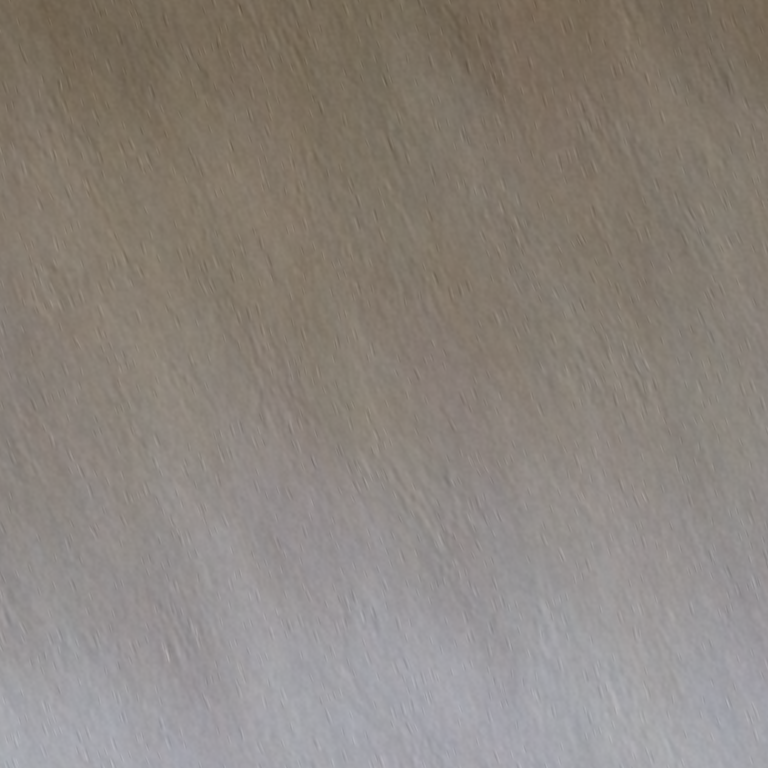
Write a Shadertoy shader that draws this texture.

```glsl
const vec2 STREAK_DIR = vec2(0.39, -0.921);

float hash(vec2 cell) {
    return fract(sin(dot(cell, vec2(127.1, 311.7))) * 43758.5453);
}

// Smooth value noise, centred on zero
float noise(vec2 p) {
    vec2 cell = floor(p);
    vec2 f = fract(p);
    f = f * f * (3.0 - 2.0 * f);
    float low = mix(hash(cell), hash(cell + vec2(1.0, 0.0)), f.x);
    float high = mix(hash(cell + vec2(0.0, 1.0)), hash(cell + vec2(1.0, 1.0)), f.x);
    return 2.0 * mix(low, high, f.y) - 1.0;
}

float fbm(vec2 p, int octaves) {
    float sum = 0.0;
    float weight = 0.6;
    for (int i = 0; i < octaves; i++) {
        sum += weight * noise(p);
        p = mat2(1.94, 0.25, -0.25, 1.94) * p + 17.3;
        weight *= 0.5;
    }
    return sum;
}

// x runs across the streaks, y along them
vec2 streakSpace(vec2 p, vec2 dir) {
    return vec2(dot(p, vec2(-dir.y, dir.x)), dot(p, dir));
}

// Brown at depth 0 to cool grey at depth 1
vec3 stoneRamp(float depth) {
    vec3 brown = vec3(0.452, 0.404, 0.338);
    vec3 taupe = vec3(0.510, 0.470, 0.420);
    vec3 stone = vec3(0.542, 0.512, 0.482);
    vec3 silver = vec3(0.582, 0.563, 0.563);
    vec3 coolGrey = vec3(0.642, 0.645, 0.670);
    vec3 color = mix(brown, taupe, smoothstep(-0.06, 0.28, depth));
    color = mix(color, stone, smoothstep(0.26, 0.55, depth));
    color = mix(color, silver, smoothstep(0.50, 0.76, depth));
    return mix(color, coolGrey, smoothstep(0.70, 1.0, depth));
}

// Light and dark edges of shallow scratches
float scratchRelief(vec2 q, vec2 scale, float shift) {
    vec2 p = q * scale;
    return noise(p + vec2(shift, 0.0)) - noise(p - vec2(shift, 0.0));
}

// Scattered short ticks, each a dark line beside a light one
float ticks(vec2 q, vec2 scale, float share) {
    vec2 p = q * scale;
    vec2 cell = floor(p);
    vec2 f = fract(p) - 0.5;
    float present = step(1.0 - share, hash(cell + 31.0));
    float side = hash(cell + 5.0) < 0.5 ? -1.0 : 1.0;
    f.x += 0.3 * (hash(cell + 47.0) - 0.5) + 0.15 * f.y;
    float body = smoothstep(0.5, 0.1, abs(f.y)) * smoothstep(0.35, 0.15, abs(f.x));
    return present * side * body * sin(f.x * 13.0);
}

void mainImage(out vec4 fragColor, in vec2 fragCoord) {
    vec2 uv = fragCoord / iResolution.xy;
    vec2 q = streakSpace(uv, STREAK_DIR);
    q.x += 0.012 * noise(uv * 4.0 + 3.0) + 0.002 * noise(uv * 30.0);

    // Vertical fade with drifting borders
    float broad = fbm(q * vec2(8.0, 2.2) + 5.0, 3);
    float depth = 1.0 - uv.y + 0.10 * broad + 0.03 * noise(uv * 3.0 + 11.0);
    vec3 color = stoneRamp(depth);

    // Soft streaks, from wide to narrow
    float shade = 0.016 * noise(q * vec2(14.0, 3.5) + 21.0);
    shade += 0.015 * fbm(q * vec2(32.0, 8.0) + 43.0, 2);
    shade += 0.013 * fbm(q * vec2(85.0, 24.0) + 71.0, 2);

    // Short scratches gathered in small patches
    float patches = smoothstep(0.0, 0.6, fbm(q * vec2(22.0, 11.0) + 91.0, 2));
    float relief = 0.8 * scratchRelief(q + 2.7, vec2(130.0, 36.0), 0.35);
    relief += 0.8 * scratchRelief(q + 6.1, vec2(190.0, 70.0), 0.4);
    shade += relief * mix(0.010, 0.030, patches);
    shade += 0.040 * ticks(q + 1.3, vec2(75.0, 38.0), 0.13);
    shade += 0.032 * ticks(q + 4.7, vec2(110.0, 62.0), 0.16);

    // Fine grain
    shade += 0.014 * noise(q * vec2(230.0, 130.0) + 13.0);
    shade += 0.009 * noise(uv * 270.0 + 37.0);

    // Warm-cool and pink-green stains
    float warmth = fbm(q * vec2(9.0, 3.5) + 57.0, 2) + 0.5 * noise(q * vec2(60.0, 25.0));
    float blush = fbm(q * vec2(8.0, 4.0) + 83.0, 2) + 0.5 * noise(q * vec2(70.0, 30.0) + 9.0);
    color += shade;
    color += 0.012 * warmth * vec3(0.8, 0.0, -1.0);
    color += 0.007 * blush * vec3(0.7, -0.7, 0.5);

    fragColor = vec4(clamp(color, 0.0, 1.0), 1.0);
}
```
